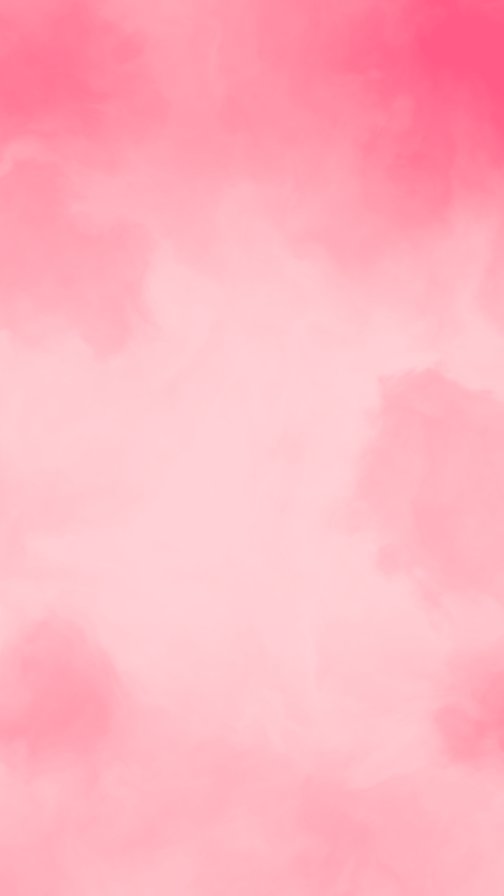
Give the GLSL for this texture, as a WebGL 2 fragment shader.

```glsl
#version 300 es
precision highp float;

uniform vec2 u_resolution;
out vec4 fragColor;

float hash(vec2 cell) {
    return fract(sin(dot(cell, vec2(127.1, 311.7))) * 43758.5453);
}

float valueNoise(vec2 p) {
    vec2 cell = floor(p);
    vec2 f = fract(p);
    f = f * f * f * (f * (f * 6.0 - 15.0) + 10.0);
    float low = mix(hash(cell), hash(cell + vec2(1.0, 0.0)), f.x);
    float high = mix(hash(cell + vec2(0.0, 1.0)), hash(cell + vec2(1.0, 1.0)), f.x);
    return mix(low, high, f.y);
}

// Layered noise, centred on zero
float fbm(vec2 p) {
    float sum = 0.0;
    float amplitude = 0.5;
    for (int octave = 0; octave < 6; octave++) {
        sum += amplitude * (valueNoise(p) - 0.5);
        p = mat2(1.6, 1.2, -1.2, 1.6) * p + 7.3;
        amplitude *= 0.5;
    }
    return sum;
}

// Cloud banks hugging both sides, staggered in height
float sideBanks(vec2 p) {
    float density = 0.0;
    for (int i = 0; i < 6; i++) {
        float row = float(i / 2);
        float side = float(i % 2);
        float stagger = 0.2 * sin(1.5708 * row) * (1.0 - 2.0 * side);
        vec2 centre = vec2(mix(0.03, 0.97, side), 0.39 + 0.61 * row + stagger);
        float radius = 0.25 + 0.06 * hash(vec2(row, side));
        float reach = length((p - centre) * vec2(1.0, 1.1)) / radius;
        float body = 1.0 - smoothstep(0.0, 1.05, reach);
        float rim = 1.0 - smoothstep(0.62, 0.84, reach);
        density += (0.34 - 0.06 * row) * mix(body, rim, 0.3 * sin(1.5708 * row) + 0.1);
    }
    return density;
}

void main() {
    vec2 p = gl_FragCoord.xy / u_resolution.x;
    float top = u_resolution.y / u_resolution.x;

    // Curl the outlines of the clouds, first broadly, then into wisps
    vec2 bend = vec2(fbm(p * 2.6 + 3.1), fbm(p * 2.6 + 19.7));
    vec2 warped = p + 0.32 * bend;
    vec2 curl = p * 8.0 + bend * 5.0;
    warped += 0.17 * vec2(fbm(curl), fbm(curl + 31.0));

    // Broad shading: deep at the top, pale in the middle, tinted below
    float density = 0.48 * smoothstep(top - 0.95, top + 0.04, p.y + 0.3 * bend.y);
    density += 0.21 * (1.0 - smoothstep(0.0, 0.7, p.y));
    float cornerDistance = length((warped - vec2(1.0, top - 0.17)) * vec2(1.0, 0.9));
    density += 0.31 * (1.0 - smoothstep(0.0, 0.58, cornerDistance));
    density += sideBanks(warped);

    // Drifting haze, small billows and a faint mottle
    density += 0.01 + 0.28 * fbm(warped * vec2(3.2, 2.6) + 11.0);
    density += 0.17 * fbm(warped * 7.0 + 5.0);
    density += 0.045 * fbm(p * 30.0 + 17.0);

    // Round off the lightest tones so that they keep some relief
    density = 0.5 * (density + sqrt(density * density + 0.008)) - 0.01;
    density = clamp(density, 0.0, 0.93);

    // Pale blush to saturated rose
    vec3 color = mix(vec3(1.0, 0.825, 0.845), vec3(1.0, 0.33, 0.51), density);
    color.b -= 0.08 * density * (1.0 - density);
    fragColor = vec4(color, 1.0);
}
```
